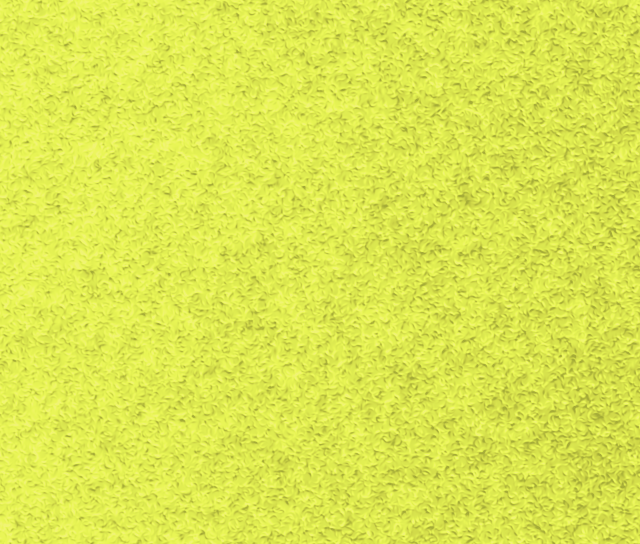
Write a WebGL 1 fragment shader that draws this texture.

```glsl
precision highp float;

uniform vec2 u_resolution;

const float PI = 3.14159265;
const vec2 LIGHT_DIR = vec2(-0.6, 0.8);

const vec3 SHADOW = vec3(0.72, 0.75, 0.245);
const vec3 OLIVE = vec3(0.81, 0.84, 0.28);
const vec3 LIME = vec3(0.86, 0.91, 0.31);
const vec3 YELLOW = vec3(0.91, 0.96, 0.33);
const vec3 BRIGHT = vec3(0.93, 0.96, 0.38);
const vec3 GLINT = vec3(0.94, 0.955, 0.45);

vec4 hash4(vec2 cell, float seed) {
  vec3 q = fract(vec3(cell, seed) * vec3(0.1031, 0.1030, 0.0973));
  q += dot(q, q.yzx + 33.33);
  return fract((q.xyzx + q.yzxz) * (q.zxyy + 0.17) * vec4(1.0, 1.7, 2.3, 3.1));
}

mat2 rotation(float angle) {
  float c = cos(angle), s = sin(angle);
  return mat2(c, s, -s, c);
}

// One curled tuft: soft body plus a lit and a shaded flank
float fibre(vec2 offset, float angle, float curl, float tone, vec2 size) {
  vec2 along = vec2(cos(angle), sin(angle));
  vec2 across = vec2(-along.y, along.x);
  vec2 q = vec2(dot(offset, along), dot(offset, across));
  q.y += curl * q.x * q.x;
  q /= size;
  float flank = 2.0 * q.y * dot(across, LIGHT_DIR);
  return (tone + flank) * exp(-dot(q, q));
}

// Cellular scatter with one fibre in each cell
float fibreLayer(vec2 p, float seed, vec2 size) {
  vec2 cell = floor(p);
  float sum = 0.0;
  for (int y = -1; y <= 1; y++) {
    for (int x = -1; x <= 1; x++) {
      vec2 id = cell + vec2(float(x), float(y));
      vec4 shape = hash4(id, seed);
      vec4 look = hash4(id, seed + 41.0);
      float curl = (look.x - 0.5) * 1.6;
      float tone = look.y * 2.0 - 1.0;
      sum += fibre(p - id - shape.xy, shape.z * PI, curl, tone, size);
    }
  }
  return sum;
}

// Broad, uneven light from layered sines
float unevenness(vec2 p) {
  return sin(p.x * 9.0 + 2.0 * sin(p.y * 7.0)) * 0.5
       + sin(p.y * 13.0 - p.x * 6.0 + 1.7) * 0.5;
}

vec3 blend(vec3 base, vec3 next, float level, float from, float to) {
  return mix(base, next, clamp((level - from) / (to - from), 0.0, 1.0));
}

vec3 feltColor(float level) {
  vec3 color = blend(SHADOW * 0.9, SHADOW, level, -3.0, -1.95);
  color = blend(color, OLIVE, level, -1.95, -1.08);
  color = blend(color, LIME, level, -1.08, -0.23);
  color = blend(color, YELLOW, level, -0.23, 0.62);
  color = blend(color, BRIGHT, level, 0.62, 1.35);
  return blend(color, GLINT, level, 1.35, 2.2);
}

void main() {
  vec2 p = gl_FragCoord.xy / u_resolution.x;
  vec2 uv = gl_FragCoord.xy / u_resolution;

  // Fine nap in two overlapping sizes
  vec2 tuft = vec2(0.48, 0.23);
  float nap = fibreLayer(rotation(0.4) * p * 92.0 + 200.0, 3.0, tuft)
            + fibreLayer(rotation(1.1) * p * 118.0 + 300.0, 17.0, tuft);

  // Wider clumps and the fall of light toward the lower right
  float clumps = fibreLayer(p * 30.0 + 50.0, 29.0, vec2(0.5, 0.35));
  float falloff = 0.45 - 1.0 * uv.x + 0.25 * (uv.y - 0.5);
  float contrast = mix(1.4, 1.65, uv.x);

  float level = nap * contrast + clumps * 0.55 + falloff + unevenness(p) * 0.1;
  gl_FragColor = vec4(feltColor(level), 1.0);
}
```
